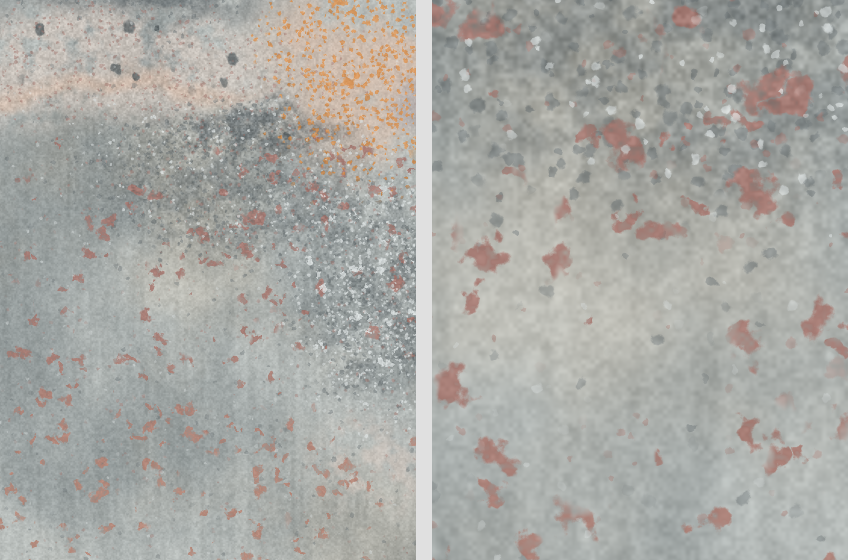
Left, the full canvas; right, a detail of the centre.
Write a Shadertoy shader that draws this texture.

```glsl
// Weathered zinc sheet: grey patina, cream bloom, rust blotches and white salt specks.

#define WARP 0.13          // raggedness of the large stains
#define GRAIN 0.17         // contrast of the fine grain
#define RUST_FREQ 40.0     // rust blotch cells per canvas height
#define RUST_AMOUNT 0.42   // share of cells holding a rust blotch
#define SALT_FREQ 125.0    // white speck cells per canvas height
#define SALT_AMOUNT 0.46
#define PIT_FREQ 115.0     // dark pit cells per canvas height
#define DROP_FREQ 27.0     // dark drop cells per canvas height
#define ORANGE_FREQ 115.0  // orange speck cells per canvas height

const vec3 ZINC_DARK  = vec3(0.58, 0.61, 0.61);
const vec3 ZINC_LIGHT = vec3(0.72, 0.74, 0.73);
const vec3 SLATE      = vec3(0.43, 0.46, 0.47);
const vec3 SOOT       = vec3(0.34, 0.37, 0.38);
const vec3 CREAM      = vec3(0.79, 0.76, 0.73);
const vec3 PEACH      = vec3(0.84, 0.74, 0.67);
const vec3 RUST       = vec3(0.64, 0.46, 0.43);
const vec3 ORANGE     = vec3(0.86, 0.56, 0.29);
const vec3 SALT       = vec3(0.85, 0.87, 0.87);

float hash(vec2 p) {
    vec3 q = fract(p.xyx * 0.1031);
    q += dot(q, q.yzx + 33.33);
    return fract((q.x + q.y) * q.z);
}

float noise(vec2 p) {
    vec2 i = floor(p), f = fract(p);
    f = f * f * (3.0 - 2.0 * f);
    return mix(mix(hash(i), hash(i + vec2(1, 0)), f.x),
               mix(hash(i + vec2(0, 1)), hash(i + vec2(1, 1)), f.x), f.y);
}

float fbm(vec2 p) {
    float sum = 0.0, amp = 0.5;
    for (int i = 0; i < 6; i++) {
        sum += amp * noise(p);
        p = mat2(1.6, 1.2, -1.2, 1.6) * p + 17.3;
        amp *= 0.5;
    }
    return sum;
}

// Soft elliptical stain: 1 inside, 0 beyond the radius.
float stain(vec2 p, vec2 centre, vec2 radius) {
    return 1.0 - smoothstep(0.3, 1.0, length((p - centre) / radius));
}

// Scattered spots, one per cell at most; size and ragged are in cell units.
float spots(vec2 p, float freq, float density, float size, float ragged) {
    p *= freq;
    p += ragged * (vec2(fbm(p * 1.7), fbm(p * 1.7 + 71.0)) - 0.5);
    float cover = 0.0, pixel = freq / iResolution.y;
    for (int y = -1; y <= 1; y++)
    for (int x = -1; x <= 1; x++) {
        vec2 id = floor(p) + vec2(x, y);
        vec2 centre = id + 0.1 + 0.8 * vec2(hash(id + 3.7), hash(id + 51.2));
        float r = size * mix(0.4, 1.0, hash(id + 9.4));
        float soft = max(0.25 * r, 0.6 * pixel);
        float present = smoothstep(-0.03, 0.03, density - hash(id + 23.1) - 0.03);
        cover = max(cover, present * (1.0 - smoothstep(r - soft, r + soft, length(p - centre))));
    }
    return cover;
}

void mainImage(out vec4 fragColor, in vec2 fragCoord) {
    vec2 p = fragCoord / iResolution.y;
    vec2 q = p + WARP * (vec2(fbm(p * 6.0), fbm(p * 6.0 + 40.0)) - 0.5);
    float cloud = fbm(p * 4.5 + 8.0);
    float mottle = fbm(p * 38.0);
    float grain = 0.5 * noise(p * 180.0) + 0.5 * noise(p * 370.0 + 5.0) - 0.5;

    // Large regions
    float cream = stain(q, vec2(0.17, 0.885), vec2(0.52, 0.16));
    float orange = stain(q, vec2(0.64, 0.89), vec2(0.25, 0.28));
    float salty = stain(q, vec2(0.72, 0.48), vec2(0.25, 0.28));
    float band = stain(q, vec2(0.40, 0.68), vec2(0.38, 0.19));
    float ridge = stain(q, vec2(0.44, 0.765), vec2(0.20, 0.045));
    float top = stain(q, vec2(0.28, 1.01), vec2(0.28, 0.075));
    float dark = clamp(0.65 * band + 0.75 * salty + ridge, 0.0, 1.0);
    float lower = 1.0 - smoothstep(0.69, 0.80, q.y);

    // Zinc ground with clouds and faint vertical streaks
    vec3 col = mix(ZINC_DARK, ZINC_LIGHT, smoothstep(0.25, 0.75, cloud));
    col += vec3(0.04, 0.015, -0.01) * smoothstep(0.45, 0.7, fbm(p * 3.0 + 60.0));
    col += 0.05 * (noise(p * vec2(130.0, 9.0)) - 0.5);
    col = mix(col, SLATE, dark * smoothstep(0.32, 0.75, mottle) * 0.75);
    col = mix(col, CREAM, 0.85 * stain(q, vec2(0.67, 0.17), vec2(0.13, 0.13)) * smoothstep(0.3, 0.65, mottle));

    // Cream bloom with peach tide lines, and the orange haze
    col = mix(col, CREAM, cream * smoothstep(0.15, 0.55, mottle) * 0.9);
    float tide = 1.0 - smoothstep(0.0, 0.035, abs(q.y - 0.835 + 0.12 * (cloud - 0.5)));
    col = mix(col, PEACH, 0.65 * tide * (1.0 - smoothstep(0.35, 0.55, p.x)));
    col = mix(col, PEACH, orange * smoothstep(0.36, 0.62, fbm(p * 8.0 + 30.0)) * 0.75);
    col = mix(col, SLATE, max(0.85 * top, 0.7 * ridge) * smoothstep(0.25, 0.6, mottle));
    col = mix(col, vec3(0.70, 0.68, 0.68), 0.8 * stain(q, vec2(0.73, 0.83), vec2(0.07, 0.07)));

    // Dark pits and drops
    float pits = spots(p, PIT_FREQ, 0.05 + 0.45 * dark + 0.3 * top, 0.5, 0.8);
    col = mix(col, SLATE, 0.5 * pits);
    float wet = stain(p, vec2(0.22, 0.87), vec2(0.36, 0.16));
    float drops = spots(p * vec2(1.0, 0.85), DROP_FREQ, 0.2 * wet + 0.12 * ridge, 0.3, 0.5);
    col = mix(col, SOOT, 0.75 * drops);

    // Rust blotches, warmer towards the bottom
    float clump = smoothstep(0.28, 0.62, fbm(p * vec2(11.0, 7.0) + 90.0));
    float blotch = spots(p, RUST_FREQ, RUST_AMOUNT * lower * clump, 0.40, 1.4);
    vec3 rust = RUST + vec3(0.06, 0.05, 0.02) * (1.0 - smoothstep(0.1, 0.5, p.y));
    col = mix(col, rust, blotch * clamp(0.35 + mottle + 1.2 * grain, 0.0, 0.9));
    col = mix(col, RUST, 0.45 * spots(p + 2.0, 135.0, 0.05 + 0.2 * cream + 0.12 * dark, 0.42, 0.7));

    // Orange corrosion
    float flecks = spots(p, ORANGE_FREQ, 0.55 * orange, 0.48, 0.9);
    float scabs = spots(p + 5.0, 34.0, 0.20 * orange, 0.36, 1.6);
    col = mix(col, ORANGE, max(0.75 * flecks, 0.8 * scabs * smoothstep(0.3, 0.5, mottle)));

    // Salt specks and flakes, then fine grain
    float specks = spots(p + 3.0, SALT_FREQ, 0.04 + SALT_AMOUNT * salty + 0.16 * band, 0.40, 0.6);
    float flakes = spots(p + 7.0, 55.0, 0.32 * salty, 0.33, 1.5);
    col = mix(col, SALT, max(0.65 * specks, 0.8 * flakes));
    col += GRAIN * grain * (0.7 + 0.8 * dark + 0.4 * cream);

    fragColor = vec4(clamp(col, 0.0, 1.0), 1.0);
}
```
